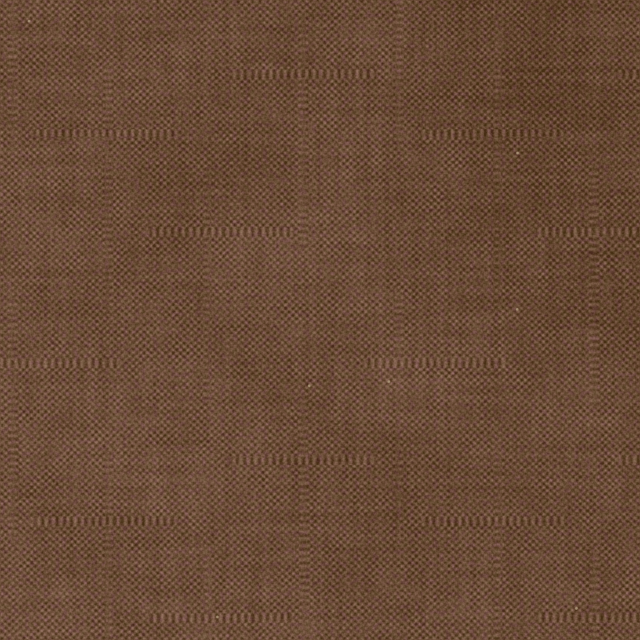
A WebGL 1 fragment shader for this texture:

```glsl
precision highp float;
// Brown plain-weave cloth: a fine checker of warp and weft crossings, with
// thicker slub yarns that repeat as short horizontal dashes and long vertical
// ones. Gradient noise adds yarn unevenness, grain, tint and soft clouds.

uniform vec2 u_resolution;

const float PI = 3.14159265;
const vec3 DARK_BROWN = vec3(0.345, 0.233, 0.143);
const vec3 LIGHT_BROWN = vec3(0.500, 0.372, 0.298);
const vec3 PURPLE_SHIFT = vec3(0.002, -0.015, 0.022);
const vec3 OLIVE_SHIFT = vec3(-0.010, 0.006, -0.010);
const vec3 SPECK_COLOR = vec3(0.70, 0.62, 0.50);
const vec2 THREADS = vec2(176.0, 186.0);   // yarns across the canvas
const float BASE_TONE = 0.45;
const float WEAVE_CONTRAST = 0.58;
const float GRAIN_CONTRAST = 0.60;
const float YARN_CONTRAST = 0.20;
const float CLOUD_CONTRAST = 0.24;
const float LIGHT_FALLOFF = 0.36;          // lower left to upper right

// Slub layout: four crossings in each repeat, measured from the top left.
const float REPEAT = 0.6055;
const float FIRST_COLUMN = 0.0195;
const vec4 CROSSING_ROWS = vec4(0.569, 0.208, 0.361, 0.115);
const vec4 WEFT_SHIFTS = vec4(0.055, -0.006, 0.022, 0.0);
const float WARP_SHIFT = 0.085;
const float WEFT_HALF_LENGTH = 0.115;
const float WARP_HALF_LENGTH = 0.19;
const float SLUB_HALF_WIDTH = 0.0062;

float hash(vec2 p) {
  vec3 q = fract(vec3(p.xyx) * 0.1031);
  q += dot(q, q.yzx + 33.33);
  return fract((q.x + q.y) * q.z);
}

vec2 gradient(vec2 cell) {
  float angle = 2.0 * PI * hash(cell);
  return vec2(cos(angle), sin(angle));
}

// Gradient noise, roughly -0.7 to 0.7.
float noise(vec2 p) {
  vec2 i = floor(p);
  vec2 f = p - i;
  vec2 w = f * f * f * (f * (f * 6.0 - 15.0) + 10.0);
  vec2 e = vec2(1.0, 0.0);
  float a = dot(gradient(i), f);
  float b = dot(gradient(i + e.xy), f - e.xy);
  float c = dot(gradient(i + e.yx), f - e.yx);
  float d = dot(gradient(i + e.xx), f - e.xx);
  return mix(mix(a, b, w.x), mix(c, d, w.x), w.y);
}

// Soft bar around zero: along its length, then across its width.
float bar(float along, float across, float halfLength) {
  float ends = 1.0 - smoothstep(halfLength - 0.012, halfLength + 0.006, abs(along));
  float sides = 1.0 - smoothstep(SLUB_HALF_WIDTH - 0.002, SLUB_HALF_WIDTH + 0.0015, abs(across));
  return ends * sides;
}

// Coverage of the weft slubs (x) and warp slubs (y).
vec2 slubs(vec2 p) {
  vec2 cover = vec2(0.0);
  for (int k = 0; k < 4; k++) {
    vec2 crossing = vec2(FIRST_COLUMN + float(k) * REPEAT * 0.25, CROSSING_ROWS[k]);
    vec2 weftCenter = crossing + vec2(WEFT_SHIFTS[k], 0.0);
    vec2 warpCenter = crossing + vec2(0.0, WARP_SHIFT);
    vec2 weft = (fract((p - weftCenter) / REPEAT + 0.5) - 0.5) * REPEAT;
    vec2 warp = (fract((p - warpCenter) / REPEAT + 0.5) - 0.5) * REPEAT;
    cover.x = max(cover.x, bar(weft.x, weft.y, WEFT_HALF_LENGTH));
    cover.y = max(cover.y, bar(warp.y, warp.x, WARP_HALF_LENGTH));
  }
  return cover;
}

// Signed weave relief: checker crossings, widened into ticks on the slubs.
float weave(vec2 p) {
  vec2 sway = vec2(noise(p * 5.0), noise(p * 5.0 + 37.0));
  vec2 yarn = sin(PI * (p + 0.003 * sway) * THREADS);
  float relief = yarn.x * yarn.y;
  relief *= 1.0 + 0.8 * noise(p * 30.0 + 11.0);
  vec2 cover = slubs(p);
  float fade = clamp(0.62 + 0.9 * noise(p * vec2(7.0, 16.0) + 53.0), 0.25, 0.9);
  relief = mix(relief, yarn.y * 0.75 + 0.12, cover.y * fade);
  return mix(relief, yarn.x * 1.05 + 0.05, cover.x * 0.95);
}

// One rare bright fleck of lint per chosen grid cell.
float speck(vec2 p) {
  vec2 grid = p * 14.0;
  vec2 cell = floor(grid);
  vec2 center = 0.2 + 0.6 * vec2(hash(cell + 7.0), hash(cell + 19.0));
  float spot = 1.0 - smoothstep(0.012, 0.045, length(fract(grid) - center));
  return spot * step(0.965, hash(cell + 71.0));
}

void main() {
  vec2 p = gl_FragCoord.xy / u_resolution;
  p.y = 1.0 - p.y;

  // Tone from weave, fibre grain, uneven yarns, clouds and a light falloff.
  float grain = noise(p * 230.0) + 0.6 * noise(p * 410.0 + 91.0);
  float yarns = noise(p * vec2(6.0, 95.0)) + noise(p * vec2(95.0, 6.0) + 23.0);
  float clouds = noise(p * 3.0 + 5.0) + 0.6 * noise(p * 9.0 + 61.0)
    + 0.6 * noise(p * 34.0 + 83.0);
  float falloff = 0.5 * (p.y - p.x);
  float tone = BASE_TONE + WEAVE_CONTRAST * weave(p) + GRAIN_CONTRAST * grain
    + YARN_CONTRAST * yarns + CLOUD_CONTRAST * clouds + LIGHT_FALLOFF * falloff;

  // Brown ramp with small purple and olive patches, and lint.
  vec3 color = mix(DARK_BROWN, LIGHT_BROWN, clamp(tone, -0.4, 1.5));
  float tint = noise(p * 105.0 + 131.0);
  color += PURPLE_SHIFT * smoothstep(0.08, 0.32, tint);
  color += OLIVE_SHIFT * smoothstep(0.08, 0.32, -tint);
  color = mix(color, SPECK_COLOR, 0.8 * speck(p));
  gl_FragColor = vec4(color, 1.0);
}
```
